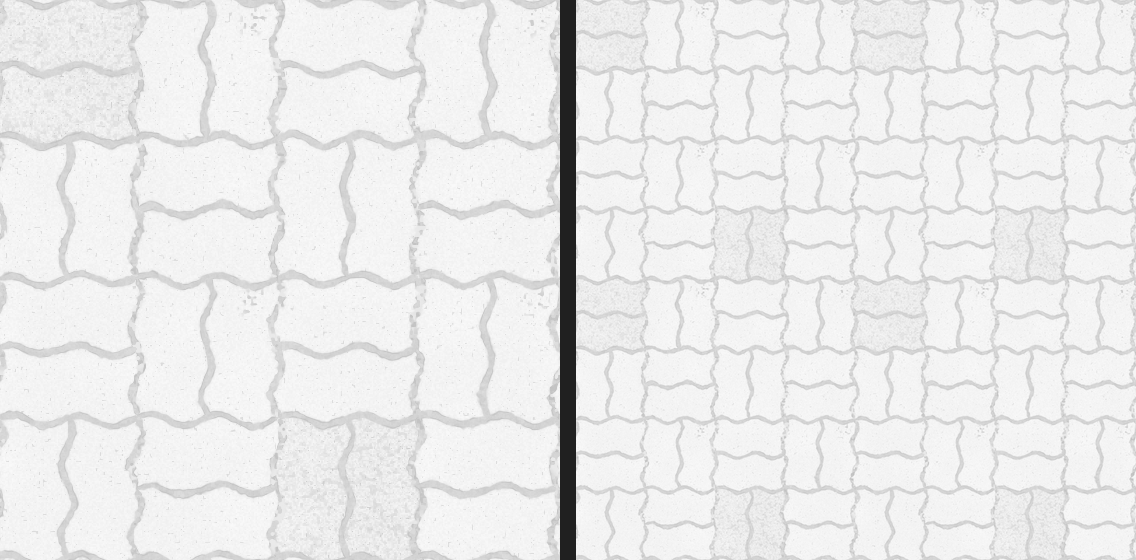
Left, the tile; right, the same tile 2 across and 2 down.
Reproduce this texture procedurally as a Shadertoy shader.

```glsl
// Pale concrete pavers with wavy edges, laid in pairs as a four by four basket weave.

const float CELLS = 4.0;
const vec3 STONE = vec3(0.958);
const vec3 WORN_STONE = vec3(0.925);
const vec3 PIT = vec3(0.77);
const vec3 SAND = vec3(0.83);
const vec3 RIM = vec3(0.73);
const vec3 CRUMB = vec3(0.92);

// Integer hash, 0 to 1
float hash(vec2 lattice, float seed) {
    uvec2 v = uvec2(lattice) * uvec2(1597u, 3571u) + uint(seed) * 7919u;
    uint h = (v.x ^ (v.y * 2654435u)) * 277803u;
    h = (h ^ (h >> 15u)) * 224682u + v.y * 9973u;
    h = (h ^ (h >> 13u)) * 326648u + v.x;
    return float((h ^ (h >> 16u)) & 65535u) / 65535.0;
}

// Value noise with n lattice points per canvas side, wrapping at the border
float noise(vec2 uv, float n, float seed) {
    vec2 p = uv * n, i = floor(p), f = fract(p);
    f = f * f * (3.0 - 2.0 * f);
    vec2 a = mod(i, n), b = mod(i + 1.0, n);
    return mix(mix(hash(a, seed), hash(vec2(b.x, a.y), seed), f.x),
               mix(hash(vec2(a.x, b.y), seed), hash(b, seed), f.x), f.y);
}

// Rounded zigzag with period 1, from -1 to 1: short fall, longer rise
float zigzag(float t) {
    t = fract(t - 0.21);
    float s = t < 0.44 ? t / 0.44 : (1.0 - t) / 0.56;
    return 1.0 - 2.0 * mix(s, smoothstep(0.0, 1.0, s), 0.7);
}

// Distance to the nearest whole number
float lineDistance(float x) {
    return abs(fract(x + 0.5) - 0.5);
}

// 1 in the cell with the given index
float inCell(vec2 cell, vec2 index) {
    return step(distance(cell, index), 0.5);
}

void mainImage(out vec4 fragColor, in vec2 fragCoord) {
    vec2 uv = fragCoord / iResolution.xy;
    float aa = CELLS / iResolution.y;

    // Bend the grid so that straight joints become wavy
    vec2 grid = uv * CELLS + vec2(0.02, 0.0);
    vec2 bend = vec2(zigzag(-grid.y * 2.0), zigzag(grid.x * 2.0));
    vec2 drift = vec2(noise(uv, 24.0, 1.0), noise(uv, 24.0, 2.0)) - 0.5;
    vec2 bent = grid - 0.039 * bend - 0.028 * drift;
    vec2 cell = mod(floor(bent), CELLS);
    vec2 local = fract(bent);
    bool lyingPair = mod(cell.x + cell.y, 2.0) > 0.5;

    // Joints around each cell and between its two pavers
    float across = lineDistance(bent.y);
    float upright = lineDistance(bent.x);
    float middle = abs((lyingPair ? local.y : local.x) - 0.5);
    float joint = min(min(across, upright), middle);
    float rough = upright < min(across, middle) ? 1.0 : 0.25;

    // Ragged width
    float coarse = noise(uv, 40.0, 3.0);
    float ragged = noise(uv, 128.0, 4.0) - 0.5;
    float halfWidth = 0.019 + 0.014 * coarse;
    float edge = joint - halfWidth + ragged * mix(0.010, 0.030, rough);
    float jointMask = 1.0 - smoothstep(-aa, aa, edge);

    // Worn cells and chipped corners
    float worn = max(inCell(cell, vec2(0.0, 3.0)), inCell(cell, vec2(2.0, 0.0)));
    worn *= 0.6 + 0.4 * noise(uv, 16.0, 5.0);
    float chippedRow = mod(cell.y, 2.0) * (lyingPair ? 0.0 : 1.0);
    float chip = chippedRow * (1.0 - smoothstep(0.04, 0.15, distance(local, vec2(0.81, 0.88))));

    // Stone face: soft mottling, fine grain, small pits
    float mottle = noise(uv, 12.0, 6.0) - 0.5;
    float grain = noise(uv, 400.0, 7.0) - 0.5;
    vec3 color = mix(STONE, WORN_STONE, worn);
    color += 0.012 * mottle + grain * mix(0.032, 0.075, worn);
    float pits = smoothstep(0.86, 0.98, noise(uv, 256.0, 8.0));
    float clusters = smoothstep(0.62, 0.82, noise(uv, 160.0, 9.0));
    color = mix(color, PIT, pits * mix(0.5, 0.75, worn));
    color = mix(color, PIT, clusters * max(0.8 * chip, 0.35 * worn));

    // Dusty shade beside the joints
    float shade = 1.0 - smoothstep(0.0, 0.025, edge);
    color -= 0.035 * shade * noise(uv, 192.0, 10.0);

    // Sand filling, broken dark rim, pale crumbs
    vec3 filling = SAND + 0.03 * grain + 0.03 * (coarse - 0.5);
    float rim = smoothstep(-0.013, -0.002, edge);
    rim *= smoothstep(0.35, 0.65, noise(uv, 72.0, 11.0));
    filling = mix(filling, RIM, 0.75 * rim);
    float rubble = noise(uv, 170.0, 12.0);
    filling = mix(filling, RIM, rough * 0.6 * smoothstep(0.65, 0.85, rubble));
    float spill = smoothstep(0.45, 0.7, noise(uv, 28.0, 13.0));
    float crumbs = smoothstep(0.5, 0.7, noise(uv, 150.0, 14.0));
    filling = mix(filling, CRUMB, crumbs * rough * (0.35 + 0.6 * spill));
    color = mix(color, filling, jointMask);

    fragColor = vec4(clamp(color, 0.0, 1.0), 1.0);
}
```
